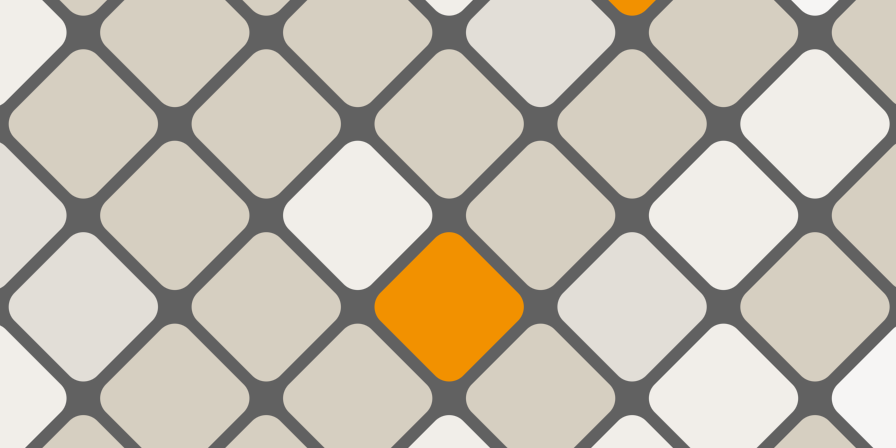
Write a Shadertoy shader that draws this pattern.

```glsl
// Diagonal mosaic of rounded square tiles set in dark grout.
// A lattice turned by 45 degrees gives each tile an index; a hash picks its
// pale shade, and a sparse sublattice of the indices carries the accent colour.

// Lengths are in canvas heights
const float CELL = 0.2887;                  // side of one lattice cell
const float HALF_TILE = 0.1307;             // half the side of a tile
const float CORNER = 0.044;                 // corner radius
const vec2 ORIGIN = vec2(1.0026, 0.3151);   // centre of tile (0, 0)

const float ACCENT_PERIOD = 17.0;           // one tile in this many is accented
const float ACCENT_SKEW = 3.0;              // shift of accents between rows

// Cumulative shares of the pale shades
const float BEIGE_SHARE = 0.49;
const float GREIGE_SHARE = 0.65;
const float IVORY_SHARE = 0.95;

const vec3 GROUT = vec3(0.38);
const vec3 BEIGE = vec3(0.84, 0.81, 0.755);
const vec3 GREIGE = vec3(0.885, 0.87, 0.845);
const vec3 IVORY = vec3(0.945, 0.935, 0.915);
const vec3 WHITE = vec3(0.965, 0.962, 0.958);
const vec3 ACCENT = vec3(0.95, 0.57, 0.0);

float hash(vec2 p) {
    vec3 q = fract(p.xyx * vec3(0.1031, 0.103, 0.0973));
    q += dot(q, q.yzx + 33.33);
    return fract((q.x + q.y) * q.z);
}

float roundedSquare(vec2 p, float halfSide, float radius) {
    vec2 d = abs(p) - (halfSide - radius);
    return length(max(d, 0.0)) + min(max(d.x, d.y), 0.0) - radius;
}

vec3 tileColour(vec2 id) {
    if (mod(id.x - ACCENT_SKEW * id.y + 0.5, ACCENT_PERIOD) < 1.0) return ACCENT;
    float pick = hash(id + 40.0);
    if (pick < BEIGE_SHARE) return BEIGE;
    if (pick < GREIGE_SHARE) return GREIGE;
    return pick < IVORY_SHARE ? IVORY : WHITE;
}

void mainImage(out vec4 fragColor, in vec2 fragCoord) {
    float pixel = 1.0 / iResolution.y;
    vec2 p = fragCoord * pixel - ORIGIN;

    // Turn onto the diagonal lattice and split into index and local position
    vec2 lattice = vec2(p.x + p.y, p.y - p.x) * inversesqrt(2.0) / CELL;
    vec2 id = floor(lattice + 0.5);
    vec2 local = (lattice - id) * CELL;

    // Lay the tile over the grout with a smoothed edge
    float edge = roundedSquare(local, HALF_TILE, CORNER);
    float coverage = 1.0 - smoothstep(-0.75 * pixel, 0.75 * pixel, edge);
    fragColor = vec4(mix(GROUT, tileColour(id), coverage), 1.0);
}
```
